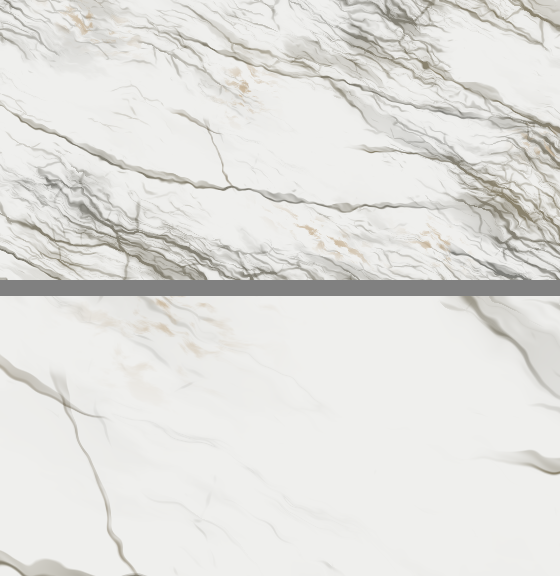
Top, the full canvas; bottom, a detail of the centre.
Reproduce this texture procedurally as a WebGL 2 fragment shader.

```glsl
#version 300 es
precision highp float;
// White marble slab with slanting grey veins, thin washes and rust flecks.

uniform vec2 u_resolution;
out vec4 fragColor;

const vec2 ALONG = vec2(0.89, -0.456);   // main direction of the veins
const vec3 WHITE = vec3(0.937, 0.937, 0.929);
const vec3 RUST = vec3(0.72, 0.61, 0.46);

vec2 hash2(vec2 p) {
  vec3 h = fract(vec3(p.xyx) * vec3(0.1031, 0.1030, 0.0973));
  h += dot(h, h.yzx + 33.33);
  return fract((h.xx + h.yz) * h.zy);
}

float corner(vec2 cell, vec2 offset) {
  return dot(hash2(cell) * 2.0 - 1.0, offset);
}

// Gradient noise, centred on zero
float noise(vec2 p) {
  vec2 i = floor(p), f = p - i;
  vec2 u = f * f * (3.0 - 2.0 * f), e = vec2(1.0, 0.0);
  return mix(mix(corner(i, f), corner(i + e, f - e), u.x),
             mix(corner(i + e.yx, f - e.yx), corner(i + 1.0, f - 1.0), u.x), u.y);
}

float fbm(vec2 p) {
  float sum = 0.0, amp = 1.0;
  for (int i = 0; i < 5; i++) {
    sum += amp * noise(p);
    p = p * 2.03 + 17.3;
    amp *= 0.53;
  }
  return sum;
}

// Axes along and across the veins
vec2 veinAxes(vec2 p) {
  return vec2(dot(p, ALONG), dot(p, vec2(-ALONG.y, ALONG.x)));
}

// Soft ellipse: centre in xy, radii in zw
float spot(vec2 p, vec4 e) {
  vec2 v = veinAxes(p - e.xy) / e.zw;
  return exp(-dot(v, v));
}

// Low density makes veins rarer rather than paler
float presence(float n, float dense) {
  return smoothstep(-0.1, 0.22, n + 0.45 * (dense - 0.9));
}

// Stretched cells: x = distance to the border, y = how far it follows the veins
vec2 cellBorder(vec2 s, vec2 scale) {
  vec2 base = floor(s), near = vec2(9.0), next = vec2(9.0);
  for (int k = 0; k < 9; k++) {
    vec2 cell = base + vec2(k % 3 - 1, k / 3 - 1);
    vec2 r = cell + hash2(cell + 40.0) - s;
    if (dot(r, r) < dot(near, near)) { next = near; near = r; }
    else if (dot(r, r) < dot(next, next)) next = r;
  }
  vec2 normal = (next - near) * scale;
  float len = max(length(normal), 1e-4);
  return vec2(0.5 * (dot(next, next) - dot(near, near)) / len, abs(normal.y) / len);
}

// Broken, sharp lines along the cell borders
float network(vec2 q, vec2 scale, float width, float dense, float px) {
  vec2 s = q * scale, b = cellBorder(s, scale);
  float on = presence(noise(s * 0.6 + 71.0) + 0.5 * noise(s * 3.0), dense);
  float w = width * (0.15 + on);
  float line = 1.0 - smoothstep(0.3 * w, w + px, b.x);
  return (0.75 * line + 0.2 * exp(-b.x / (width * 3.0))) * on * mix(0.4, 1.0, b.y);
}

float threads(vec2 q, vec2 scale, float width, float dense) {
  return presence(noise(q * scale * 0.7 + 23.0), dense) * exp(-abs(fbm(q * scale + 5.0)) / width);
}

// Streaked band with one dark rim, from a signed distance
float ribbon(vec2 p, float d, float width, float px) {
  float w = width * clamp(0.6 + 2.0 * noise(p * 8.0), 0.15, 1.4);
  float body = 1.0 - smoothstep(0.8 * w, w + px, abs(d));
  float rim = 1.0 - smoothstep(0.0, 0.002 + px, abs(d + 0.7 * w));
  return body * (0.4 + 0.6 * noise(veinAxes(p) * vec2(12.0, 80.0)))
    + rim * clamp(0.55 + 1.3 * noise(p * 17.0), 0.1, 0.9);
}

// Ribbon from ends.xy to ends.zw, fading at both
float strip(vec2 p, vec4 ends, float width, float px) {
  vec2 ab = ends.zw - ends.xy, v = p - ends.xy;
  float t = dot(v, ab) / dot(ab, ab);
  float d = (ab.x * v.y - ab.y * v.x) / length(ab);
  return ribbon(p, d, width, px) * smoothstep(0.0, 0.2, t) * smoothstep(1.0, 0.8, t);
}

void main() {
  vec2 p = gl_FragCoord.xy / u_resolution.y;
  float px = 1.0 / u_resolution.y;
  vec2 warp = vec2(fbm(p * 3.0 + 3.0), fbm(p * 3.0 + 31.0));
  vec2 jitter = vec2(noise(p * 38.0), noise(p * 38.0 + 9.0));
  vec2 q = veinAxes(p) + 0.065 * warp + 0.008 * jitter, w = p + 0.045 * warp + 0.008 * jitter;

  // Calm white areas thin out the veining
  float calm = spot(w, vec4(0.55, 0.52, 0.45, 0.17)) + spot(w, vec4(1.08, 0.6, 0.28, 0.09))
    + spot(w, vec4(1.84, 0.76, 0.24, 0.12)) + spot(w, vec4(1.25, 0.37, 0.32, 0.07))
    + spot(w, vec4(1, 0.23, 0.3, 0.05)) + 0.6 * spot(w, vec4(0.14, 0.7, 0.16, 0.08));
  float dense = exp(-2.3 * calm) * clamp(0.95 + 1.3 * noise(q * vec2(1.5, 4)), 0.3, 1.4)
    + 0.4 * spot(w, vec4(1.72, 0.36, 0.25, 0.08));

  // Streaky washes, vein nets and fine threads
  float dark = 0.38 * dense * smoothstep(0.06, 0.36, fbm(q * vec2(3.2, 11) + 11.0));
  dark += network(q, vec2(2.2, 8), 0.0045, dense, px) + 0.75 * network(q + 3.0, vec2(4.5, 17), 0.003, dense, px);
  dark += 0.5 * network(q + 7.0, vec2(9, 30), 0.0018, dense, px);
  dark += 0.42 * threads(q, vec2(2, 11), 0.03, dense) + 0.3 * threads(q + 9.0, vec2(4.5, 24), 0.045, dense);
  dark *= mix(0.45, 1.0, dense);

  // Large veins
  float sweep = 0.27 + 0.36 * exp(-2.2 * w.x) - 0.012 * w.x;
  float grey = 1.2 * ribbon(w, 0.9 * (w.y - sweep), 0.014, px) * smoothstep(1.75, 1.3, w.x);
  grey += strip(w, vec4(0.55, 0.88, 1.12, 0.71), 0.011, px) + strip(w, vec4(1, 0.75, 1.8, 0.56), 0.01, px);
  grey += 1.4 * strip(w, vec4(-0.1, 0.17, 0.28, -0.03), 0.011, px) + 1.3 * strip(w, vec4(1.54, 0.14, 2, -0.03), 0.014, px);
  float buff = strip(w, vec4(1.45, 0.83, 2.12, 0.43), 0.024, px) + strip(w, vec4(1.23, 0.48, 1.7, 0.42), 0.013, px)
    + strip(w, vec4(1.58, 0.48, 1.97, 0.16), 0.024, px);
  float brown = strip(w, vec4(0.6, 0.61, 0.84, 0.52), 0.005, px) + strip(w, vec4(0.75, 0.6, 0.85, 0.29), 0.006, px);
  dark = min(dark + grey + buff + 0.8 * brown, 1.3);

  // Rust flecks
  float stained = spot(p, vec4(0.33, 0.91, 0.14, 0.06)) + spot(p, vec4(0.88, 0.68, 0.08, 0.09))
    + spot(p, vec4(1.16, 0.15, 0.18, 0.04)) + spot(p, vec4(1.94, 0.48, 0.09, 0.06)) + spot(p, vec4(1.56, 0.13, 0.1, 0.06));
  float rust = stained * smoothstep(0.0, 0.4, fbm(q * vec2(16, 38) + 51.0)) + 0.2 * brown;

  // Cool to warm greys
  float warm = clamp(0.5 + 1.2 * noise(q * vec2(2, 4) + 87.0) + 0.3 * buff - 0.2 * grey, 0.0, 1.0);
  vec3 tint = mix(vec3(0.34, 0.34, 0.35), vec3(0.30, 0.325, 0.385), warm);
  fragColor = vec4(mix(WHITE - dark * tint, RUST, clamp(0.65 * rust, 0.0, 0.6)), 1.0);
}
```
